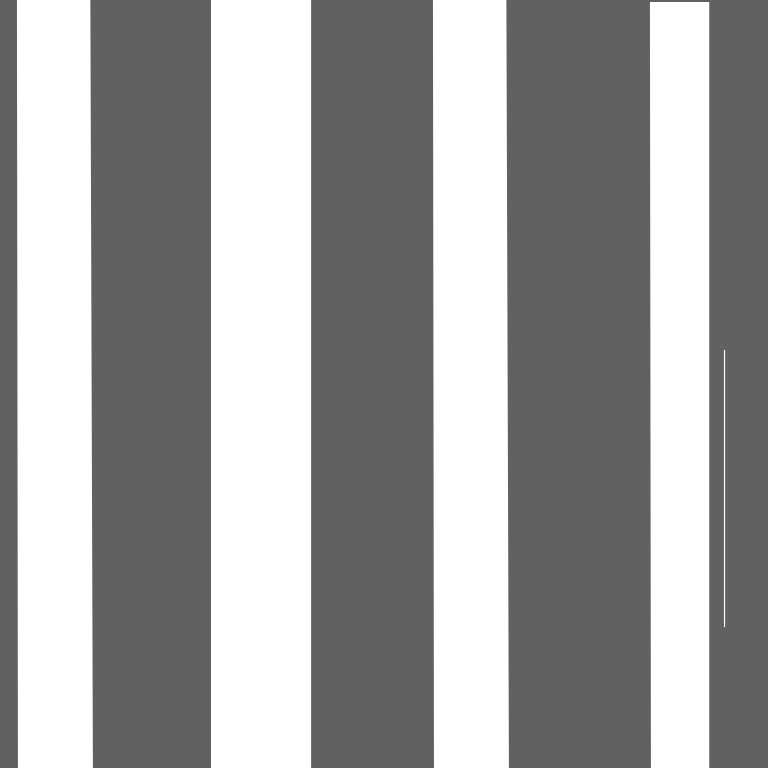
Write a Shadertoy shader that draws this pattern.

```glsl
#define STRIPES 4
#define LEFT_EDGES vec4(0.0227, 0.2747, 0.5644, 0.8469)
#define RIGHT_EDGES vec4(0.1193, 0.4051, 0.6610, 0.9235)
#define LEFT_LEAN vec4(0.0013, 0.0, 0.0013, 0.0013)
#define RIGHT_LEAN vec4(0.0033, 0.0, 0.0033, 0.0)
#define TOP_GAP 0.0026
#define SLIT_X 0.9434
#define SLIT_WIDTH 0.0015
#define SLIT_SPAN vec2(0.1836, 0.5443)
#define GREY vec3(0.38)
#define WHITE vec3(1.0)

// Share of a pixel-wide window at x that lies between two edges
float bandCoverage(float x, float lower, float upper, float pixel) {
    return clamp((x - lower) / pixel + 0.5, 0.0, 1.0)
         - clamp((x - upper) / pixel + 0.5, 0.0, 1.0);
}

// Upright stripes, with edges that lean left towards the top
float stripeCoverage(vec2 uv, vec2 pixel) {
    float rise = uv.y - 0.5;
    vec4 left = LEFT_EDGES - LEFT_LEAN * rise;
    vec4 right = RIGHT_EDGES - RIGHT_LEAN * rise;
    float coverage = 0.0;
    for (int i = 0; i < STRIPES; i++) {
        // Only the last stripe stops short of the top
        float top = i == STRIPES - 1 ? 1.0 - TOP_GAP : 2.0;
        coverage += bandCoverage(uv.x, left[i], right[i], pixel.x)
                  * bandCoverage(uv.y, -1.0, top, pixel.y);
    }
    return coverage;
}

// Hairline slit in the right margin
float slitCoverage(vec2 uv, vec2 pixel) {
    float halfWidth = 0.5 * SLIT_WIDTH;
    return bandCoverage(uv.x, SLIT_X - halfWidth, SLIT_X + halfWidth, pixel.x)
         * bandCoverage(uv.y, SLIT_SPAN.x, SLIT_SPAN.y, pixel.y);
}

void mainImage(out vec4 fragColor, in vec2 fragCoord) {
    vec2 pixel = 1.0 / iResolution.xy;
    vec2 uv = fragCoord * pixel;
    float coverage = max(stripeCoverage(uv, pixel), slitCoverage(uv, pixel));
    fragColor = vec4(mix(GREY, WHITE, coverage), 1.0);
}
```
